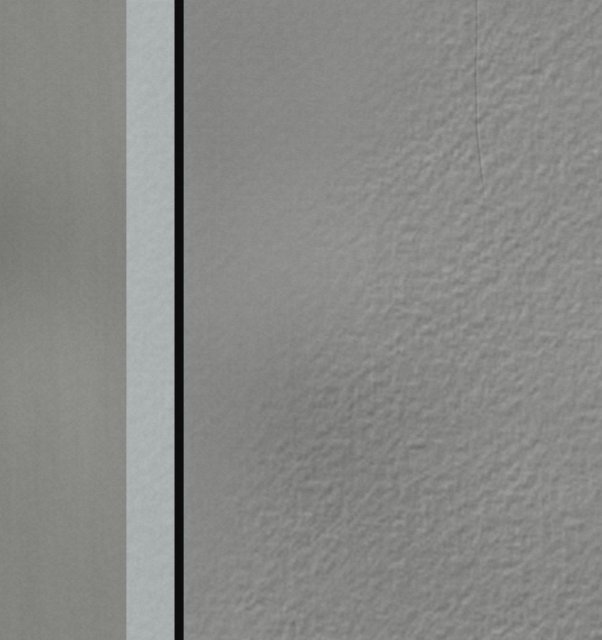
Write a Shadertoy shader that draws this texture.

```glsl
// Grey plaster wall with a pale vertical strip and a narrow black gap beside it
#define STRIP_LEFT 0.210
#define STRIP_RIGHT 0.290
#define GAP_RIGHT 0.305
#define WALL_COLOR vec3(0.535, 0.537, 0.532)
#define STRIP_COLOR vec3(0.665, 0.692, 0.688)
#define GAP_COLOR vec3(0.055, 0.050, 0.050)
#define RELIEF_SCALE 88.0
#define RELIEF_DEPTH 0.125
#define GRAIN_DEPTH 0.022
#define CRACK_X 0.790

float hash(vec2 p) {
    return fract(sin(dot(p, vec2(127.1, 311.7))) * 43758.55);
}

float noise(vec2 p) {
    vec2 cell = floor(p), f = fract(p);
    f = f * f * (3.0 - 2.0 * f);
    return mix(mix(hash(cell), hash(cell + vec2(1.0, 0.0)), f.x),
               mix(hash(cell + vec2(0.0, 1.0)), hash(cell + vec2(1.0, 1.0)), f.x), f.y);
}

float fbm(vec2 p) {
    float sum = 0.0, weight = 0.5;
    for (int i = 0; i < 4; i++) {
        sum += weight * noise(p);
        p = mat2(1.6, 1.2, -1.2, 1.6) * p + 7.3;
        weight *= 0.5;
    }
    return sum / 0.9375;
}

// Soft elliptical patch of light or shade
float patchAt(vec2 uv, vec2 center, vec2 radius) {
    vec2 d = (uv - center) / radius;
    return exp(-dot(d, d));
}

// Smooth-edged vertical band
float band(float x, float left, float right, float edge) {
    return smoothstep(left - edge, left + edge, x)
         * (1.0 - smoothstep(right - edge, right + edge, x));
}

// Height of the rough plaster
float plaster(vec2 p) {
    p += 0.006 * vec2(noise(p * 30.0), noise(p * 30.0 + 19.0));
    return 0.65 * noise(p * RELIEF_SCALE) + 0.35 * noise(p.yx * RELIEF_SCALE * 1.9 + 5.0);
}

// Slope of the plaster towards the upper left light
float relief(vec2 p) {
    vec2 toLight = vec2(-0.0018, 0.0024);
    return plaster(p - toLight) - plaster(p + toLight);
}

// Left panel: broad clouds and faint vertical brush marks
vec3 leftPanel(vec2 uv, vec2 p) {
    float tone = 0.045 * (fbm(p * vec2(9.0, 2.2)) - 0.5);
    tone += 0.030 * (fbm(p * vec2(38.0, 3.0) + 4.0) - 0.5);
    tone -= 0.045 * patchAt(uv, vec2(0.03, 0.63), vec2(0.07, 0.13));
    tone -= 0.030 * patchAt(uv, vec2(0.18, 0.60), vec2(0.09, 0.16));
    tone += 0.020 * patchAt(uv, vec2(0.07, 0.42), vec2(0.12, 0.12));
    return WALL_COLOR + vec3(0.002, 0.0, -0.006) + tone - 0.008;
}

// Right wall: clouds, relief growing to the lower right, and a fine crack
vec3 rightWall(vec2 uv, vec2 p) {
    float tone = 0.035 * (fbm(p * 5.0 + 2.0) - 0.5);
    tone += 0.028 * patchAt(uv, vec2(0.47, 0.60), vec2(0.20, 0.16));
    tone += 0.016 * patchAt(uv, vec2(0.92, 0.50), vec2(0.20, 0.22));
    tone -= 0.032 * patchAt(uv, vec2(0.53, 0.32), vec2(0.18, 0.14));
    tone -= 0.018 * patchAt(uv, vec2(0.70, 0.06), vec2(0.35, 0.14));
    tone -= 0.012 * patchAt(uv, vec2(0.33, 0.83), vec2(0.08, 0.30));

    float reach = uv.x - 0.33 - 0.42 * uv.y + 0.20 * (fbm(p * 6.0 + 11.0) - 0.5);
    float rough = mix(0.20, 1.0, smoothstep(-0.15, 0.14, reach));
    rough *= 0.65 + 0.7 * fbm(p * 12.0 + 31.0);
    tone += RELIEF_DEPTH * rough * relief(p);

    float bend = 0.016 * (1.0 - smoothstep(0.66, 0.82, uv.y));
    float offset = uv.x - CRACK_X - bend - 0.003 * (noise(vec2(p.y * 18.0, 3.0)) - 0.5);
    float extent = smoothstep(0.64, 0.76, uv.y);
    tone -= 0.055 * extent * exp(-pow(offset / 0.0018, 2.0));
    tone += 0.025 * extent * exp(-pow((offset - 0.004) / 0.002, 2.0));
    return WALL_COLOR + tone;
}

// Pale strip with fine pitting
vec3 strip(vec2 uv, vec2 p) {
    float tone = 0.025 * (fbm(p * vec2(12.0, 5.0)) - 0.5) + 0.035 * relief(p);
    tone += 0.010 * (uv.y - 0.5);
    return STRIP_COLOR + tone;
}

void mainImage(out vec4 fragColor, in vec2 fragCoord) {
    vec2 uv = fragCoord / iResolution.xy;
    vec2 p = fragCoord / iResolution.y;
    float edge = max(0.0012, 0.7 / iResolution.x);

    vec3 color = mix(leftPanel(uv, p), rightWall(uv, p), step(STRIP_RIGHT, uv.x));
    color = mix(color, strip(uv, p), band(uv.x, STRIP_LEFT, STRIP_RIGHT, edge));

    // Cool light on the wall edge, then the gap itself
    float rim = exp(-max(uv.x - GAP_RIGHT, 0.0) / 0.009) * step(STRIP_RIGHT, uv.x);
    color += rim * vec3(-0.010, 0.018, 0.016);
    color = mix(color, GAP_COLOR, band(uv.x, STRIP_RIGHT, GAP_RIGHT, edge));

    // Fine surface grain
    float grain = noise(p * 260.0) + noise(p * 410.0 + 9.0) - 1.0;
    color += GRAIN_DEPTH * grain * (1.0 - 0.7 * band(uv.x, STRIP_RIGHT, GAP_RIGHT, edge));
    fragColor = vec4(clamp(color, 0.0, 1.0), 1.0);
}
```
